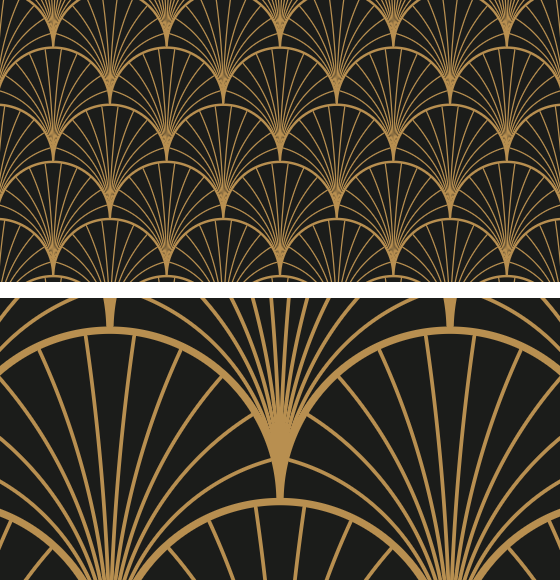
Top, the full canvas; bottom, a detail of the centre.
This pattern is drawn by a Shadertoy shader. Its source:

```glsl
// Art deco scallop fans: gold arches and curved rays on charcoal.

const vec2 RADII_ACROSS = vec2(9.878, 4.936); // canvas size in arch radii
const float ROW_PHASE = 0.103;
const float ARCH_HALF_WIDTH = 0.0215;
const float RAY_HALF_WIDTH = 0.011;
const float RAY_STEP = radians(16.8);
const int RAYS_PER_SIDE = 5;
const vec3 CHARCOAL = vec3(0.106, 0.110, 0.102);
const vec3 GOLD = vec3(0.720, 0.560, 0.312);

// Signed offset to the nearest arch centre of a row; odd rows sit at x = 0.
float columnOffset(float x, float row) {
    float shift = mod(row + 1.0, 2.0);
    return mod(x + shift + 1.0, 2.0) - 1.0;
}

float ringDistance(vec2 p, float radius) {
    return abs(length(p) - radius);
}

// Rays are circular arcs that leave the fan tip vertically.
float rayDistance(vec2 fromTip) {
    vec2 p = vec2(abs(fromTip.x), fromTip.y);
    float nearest = 1e3;
    for (int i = 0; i < RAYS_PER_SIDE; i++) {
        float endAngle = (float(i) + 0.5) * RAY_STEP;
        float radius = 1.0 / tan(0.5 * endAngle);
        nearest = min(nearest, ringDistance(p - vec2(radius, 0.0), radius));
    }
    return nearest;
}

float fanDistance(vec2 q) {
    float row = floor(q.y);
    float rise = q.y - row;
    vec2 front = vec2(columnOffset(q.x, row), rise);
    vec2 behind = vec2(columnOffset(q.x, row + 1.0), rise);

    // The front arch hides the fan of the row above it.
    vec2 fromTip = length(front) < 1.0 ? front + vec2(0.0, 1.0) : behind;

    // The row below contributes the upper edge of its stroke.
    float arch = min(ringDistance(front, 1.0),
                     ringDistance(behind + vec2(0.0, 1.0), 1.0));
    return min(arch - ARCH_HALF_WIDTH, rayDistance(fromTip) - RAY_HALF_WIDTH);
}

void mainImage(out vec4 fragColor, in vec2 fragCoord) {
    vec2 uv = fragCoord / iResolution.xy;
    vec2 q = (uv - vec2(0.5, 0.0)) * RADII_ACROSS - vec2(0.0, ROW_PHASE);
    float pixel = RADII_ACROSS.y / iResolution.y;
    float ink = clamp(0.5 - fanDistance(q) / pixel, 0.0, 1.0);
    fragColor = vec4(mix(CHARCOAL, GOLD, ink), 1.0);
}
```
